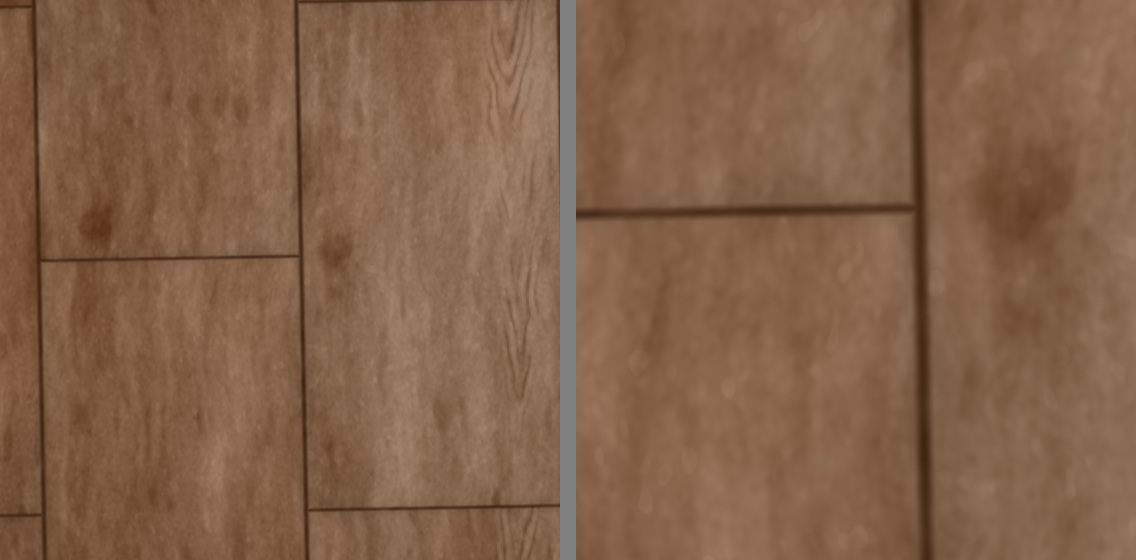
Left, the full canvas; right, a detail of the centre.
A three.js fragment shader for this texture:

```glsl
// Worn brown wood planks in half-staggered columns, with dark seams, knots and arched grain.
varying vec2 vUv;

const vec2 PLANK = vec2(0.4685, 0.908);   // plank width and length
const vec2 ORIGIN = vec2(0.080, 0.079);   // lower left corner of an odd-column plank
const vec2 SKEW = vec2(0.0195, -0.018);   // slight tilt of the floor
const vec3 DARK_WOOD = vec3(0.33, 0.19, 0.09);
const vec3 PALE_WOOD = vec3(0.60, 0.47, 0.375);
const vec3 SEAM_COLOR = vec3(0.25, 0.14, 0.06);
const vec3 RED_STAIN = vec3(0.022, -0.008, -0.014);

float hash(vec2 p) {
  return fract(sin(dot(p, vec2(127.1, 311.7))) * 43758.55);
}

// Cellular noise: soft light and dark blobs around one jittered point per cell
float blobs(vec2 p) {
  vec2 cell = floor(p);
  float sum = 0.0;
  for (int j = -1; j <= 1; j++) {
    for (int i = -1; i <= 1; i++) {
      vec2 c = cell + vec2(float(i), float(j));
      vec2 d = c + vec2(hash(c), hash(c + 19.7)) - p;
      float k = max(0.0, 1.0 - dot(d, d));
      sum += (2.0 * hash(c + 53.3) - 1.0) * k * k;
    }
  }
  return sum;
}

// Layered sines that bend the grain sideways
float sway(float y, float phase) {
  return 0.006 * sin(y * 9.0 + phase) + 0.003 * sin(y * 23.0 + phase * 2.3)
       + 0.0012 * sin(y * 61.0 + phase * 4.1);
}

// Streaks and mottling from broad to fine, with dark dashes and pale flecks
float grain(vec2 p) {
  float tone = 0.15 * blobs(p * vec2(8.0, 2.5));
  tone += 0.14 * blobs(p * vec2(24.0, 5.0) + 7.0);
  tone += 0.10 * blobs(p * vec2(70.0, 10.0) + 31.0);
  tone += 0.08 * blobs(p * vec2(110.0, 45.0) + 13.0);
  tone += 0.07 * blobs(p * vec2(210.0, 150.0) + 5.0);
  tone += 0.10 * smoothstep(0.6, 1.0, blobs(p * vec2(120.0, 75.0) + 71.0));
  return tone - 0.20 * smoothstep(0.5, 1.2, blobs(p * vec2(48.0, 15.0) + 61.0));
}

// Dark core with a fading tail; q is the offset from the centre
float knot(vec2 q, float size, float tail) {
  q += 0.35 * size * vec2(blobs(q / size * 1.3), blobs(q / size * 1.3 + 9.0));
  float core = exp(-dot(q, q * vec2(1.0, 0.6)) / (size * size));
  vec2 t = (q - vec2(0.4 * size, -0.5 * tail)) / vec2(size * 0.8, tail * 0.6);
  return core + 0.5 * exp(-dot(t, t));
}

// Nested arches pointing down; q.x runs from the axis, q.y from the plank end
float arches(vec2 q, float warp) {
  float bend = sqrt(q.x * q.x + 0.00006);
  float wave = sin((q.y - 7.0 * bend) * 62.0 + 3.6 * warp);
  float width = mix(0.018, 0.055, smoothstep(0.05, 0.45, q.y));
  float area = (1.0 - smoothstep(0.4 * width, width, abs(q.x)))
             * smoothstep(0.04, 0.25, q.y);
  return area * (smoothstep(0.1, 1.0, wave) - 0.5 * smoothstep(0.2, 1.0, -wave));
}

// Soft-edged line profile
float line(float dist, float halfWidth) {
  return 1.0 - smoothstep(0.0, halfWidth * 1.7, dist);
}

void main() {
  // Plank layout
  vec2 uv = vUv;
  vec2 grid = (uv + uv.yx * SKEW - ORIGIN) / PLANK;
  float column = floor(grid.x);
  float odd = mod(column, 2.0);
  grid.y -= 0.5 * (1.0 - odd);
  vec2 id = floor(grid);
  vec2 local = grid - id;
  vec2 size = local * PLANK;
  float seed = hash(id + 3.7);

  // Grain and uneven light
  vec2 p = uv + id * vec2(7.31, 3.17);
  p.x += sway(p.y, seed * 6.28);
  float tone = 0.44 + 0.29 * uv.x + 0.55 * uv.y - 0.48 * uv.y * uv.y;
  tone += 0.04 * (seed - 0.5) + grain(p);

  // Stains along the left edge
  tone -= 0.30 * exp(-local.x * 6.0) * smoothstep(0.0, 0.8, blobs(p * vec2(16.0, 6.0) + 3.0));

  // One main knot and a few small specks on each plank
  vec2 heart = vec2(0.22 - 0.08 * odd, 0.07 + 0.44 * odd) * PLANK;
  tone -= 0.36 * knot(size - heart, 0.026, mix(0.02, 0.15, odd));
  for (int i = 0; i < 3; i++) {
    vec2 key = id + float(i) * vec2(2.3, 5.9);
    vec2 spot = vec2(hash(key), hash(key + 8.1)) * PLANK;
    float radius = mix(0.004, 0.009, hash(key + 4.4));
    tone -= 0.22 * knot(size - spot, radius, radius * 3.0);
  }

  // Arched grain in every third column, broken up by patches
  float arched = 1.0 - step(0.5, abs(mod(column, 3.0) - 1.0));
  vec2 axis = vec2(size.x - 0.81 * PLANK.x + sway(uv.y, 1.0), size.y);
  float patchy = smoothstep(-0.5, 0.5, blobs(p * vec2(34.0, 11.0) + 17.0));
  float warp = blobs(p * vec2(24.0, 9.0)) + 0.4 * blobs(p * vec2(60.0, 28.0));
  tone -= 0.27 * arched * patchy * arches(axis, warp);

  // Wood colour with reddish patches, stronger to the left
  vec3 color = mix(DARK_WOOD, PALE_WOOD, clamp(tone, 0.08, 1.12));
  float red = 0.35 - 0.7 * uv.x + 0.6 * blobs(p * vec2(7.0, 4.0) + 41.0);
  color += RED_STAIN * clamp(red, -0.2, 1.0);

  // Seams: wider along the planks, thinner across the ends
  vec2 gap = min(local, 1.0 - local) * PLANK;
  color *= 1.0 - 0.12 * exp(-min(gap.x, gap.y) / 0.008);
  float wear = 0.88 + 0.14 * blobs(uv * 60.0);
  float seam = max(line(gap.x, 0.0042), 0.85 * line(gap.y, 0.0033));
  color = mix(color, SEAM_COLOR, clamp(wear, 0.0, 1.0) * seam);

  gl_FragColor = vec4(color, 1.0);
}
```
